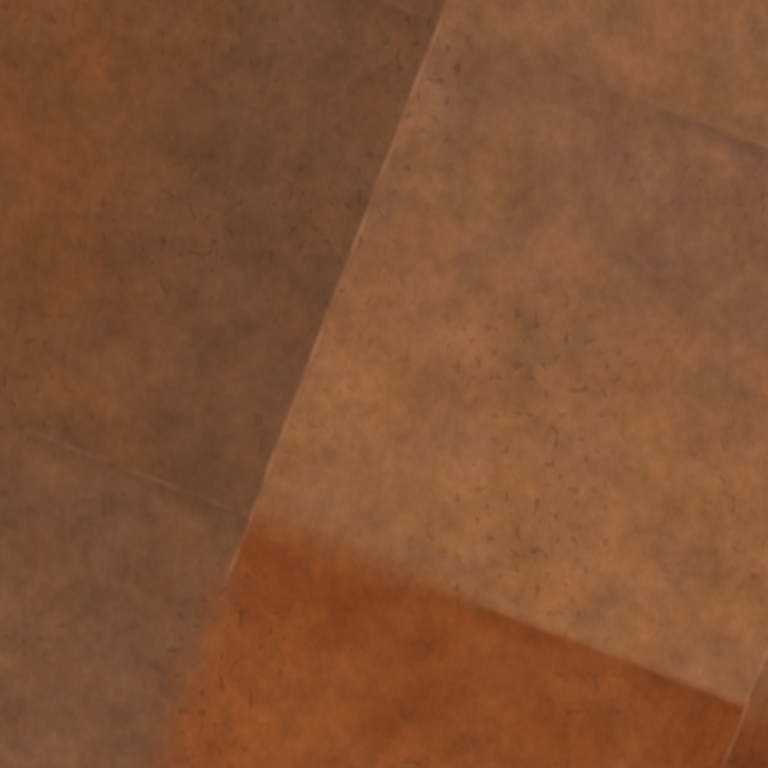
This texture is drawn by a WebGL 1 fragment shader. Its source:

```glsl
precision highp float;
// Worn terracotta floor: large tilted square tiles with thin, faded joints.
uniform vec2 u_resolution;

// Layout, in units of the canvas
const float TILE_SIZE = 0.69;
const float TILT = 0.365;
const vec2 CORNER = vec2(0.327, 0.328);

// Joints, in units of a tile
const float JOINT_WIDTH = 0.0065;
const float SHARP_EDGE = 0.011;
const float WORN_EDGE = 0.065;
const float EDGE_WOBBLE = 0.005;

// Surface
const float STAIN = 0.65;
const float CLOUD = 0.13;
const float BLOTCH = 0.19;
const float GRAIN = 0.12;
const float PIT_DEPTH = 0.14;

const vec3 UMBER = vec3(0.430, 0.284, 0.192);
const vec3 RUSSET = vec3(0.468, 0.285, 0.170);
const vec3 ROSE = vec3(0.505, 0.338, 0.240);
const vec3 TAN = vec3(0.572, 0.376, 0.238);
const vec3 RUST = vec3(0.545, 0.300, 0.157);
const vec3 DEEP_RUST = vec3(0.490, 0.248, 0.115);
const vec3 JOINT = vec3(0.660, 0.460, 0.360);

vec2 gradientAt(vec2 cell) {
  float h = fract(sin(dot(cell, vec2(127.1, 311.7))) * 43758.5);
  return vec2(cos(6.2832 * h), sin(6.2832 * h));
}

float gradientNoise(vec2 p) {
  vec2 i = floor(p);
  vec2 f = p - i;
  vec2 u = f * f * f * (f * (f * 6.0 - 15.0) + 10.0);
  vec2 e = vec2(1.0, 0.0);
  float low = mix(dot(gradientAt(i), f), dot(gradientAt(i + e), f - e), u.x);
  float high = mix(dot(gradientAt(i + e.yx), f - e.yx),
                   dot(gradientAt(i + 1.0), f - 1.0), u.x);
  return mix(low, high, u.y);
}

float fbm(vec2 p) {
  float sum = 0.0;
  float amplitude = 0.5;
  for (int i = 0; i < 4; i++) {
    sum += amplitude * gradientNoise(p);
    p = mat2(1.6, 1.2, -1.2, 1.6) * p + 7.3;
    amplitude *= 0.6;
  }
  return sum;
}

// Clay colour of one tile at p; stain shifts its internal gradients.
vec3 tileColor(vec2 id, vec2 p, float stain) {
  float upper = step(-0.5, id.y);
  float right = step(-0.5, id.x);
  float low = 1.0 - smoothstep(-0.85, -0.1, p.y + stain);
  float outer = 1.0 - smoothstep(-0.75, -0.2, p.x + stain);
  vec3 dark = mix(mix(UMBER, ROSE, 0.25 + 0.6 * low),
                  mix(UMBER, RUSSET, outer), upper);
  vec3 pale = mix(TAN, ROSE, smoothstep(0.25, 1.0, p.y + stain));
  pale = mix(pale, TAN, step(0.5, id.y) * 0.5);
  vec3 red = mix(RUST, DEEP_RUST, smoothstep(-0.3, 0.0, p.y + stain) * 0.7);
  vec3 color = mix(dark, mix(red, pale, upper), right);
  return color * (1.0 - 0.1 * step(0.5, id.x));
}

void main() {
  vec2 uv = gl_FragCoord.xy / u_resolution;
  float pixel = 1.0 / (min(u_resolution.x, u_resolution.y) * TILE_SIZE);

  // Tilted tile coordinates with slightly uneven edges
  float c = cos(TILT);
  float s = sin(TILT);
  vec2 d = uv - CORNER;
  vec2 p = vec2(c * d.x - s * d.y, s * d.x + c * d.y) / TILE_SIZE;
  vec2 wobble = vec2(gradientNoise(p * 11.0), gradientNoise(p * 11.0 + 31.0));
  vec2 q = p + EDGE_WOBBLE * wobble;

  // Wear: columns fade in the lower row, rows at the left end of each tile
  float patchy = 0.35 * gradientNoise(p * 6.0 + 5.0);
  float shift = 0.28 * step(0.0, p.x);
  vec2 wear = vec2(
    1.0 - smoothstep(-0.18, 0.0, p.y + 0.3 * patchy),
    1.0 - smoothstep(0.42, 0.82, fract(p.x) + shift + 0.4 * patchy));

  // Blend the four tiles around the nearest corner
  float stain = STAIN * fbm(uv * 4.0 + 3.0);
  vec2 corner = floor(q + 0.5);
  vec2 f = q - corner;
  vec2 edge = mix(vec2(SHARP_EDGE), vec2(WORN_EDGE), wear) + pixel;
  vec2 w = smoothstep(-edge, edge, f);
  vec3 color = mix(
    mix(tileColor(corner - 1.0, p, stain),
        tileColor(corner + vec2(0.0, -1.0), p, stain), w.x),
    mix(tileColor(corner + vec2(-1.0, 0.0), p, stain),
        tileColor(corner, p, stain), w.x), w.y);

  // Clouds, smaller blotches that shift from ochre to rose, and fine grain
  float cloud = fbm(uv * 7.0 + 11.0);
  float blotch = fbm(uv * 17.0 + 23.0);
  float grain = fbm(uv * vec2(66.0, 52.0));
  color *= 1.0 + CLOUD * cloud + BLOTCH * blotch + GRAIN * grain;
  color *= 1.0 + vec3(0.04, 0.0, -0.12) * fbm(uv * 11.0 + 37.0);

  // Small dark pits in loose clusters
  float cluster = smoothstep(-0.2, 0.35, gradientNoise(uv * 5.0 + 17.0));
  float speck = gradientNoise(uv * vec2(78.0, 62.0) + 9.0);
  color *= 1.0 - PIT_DEPTH * cluster * smoothstep(0.2, 0.6, speck);

  // Soft shadow under the row joints, then the broken pale line
  float shade = smoothstep(-0.05, -0.01, f.y) * (1.0 - smoothstep(-0.01, 0.01, f.y));
  color *= 1.0 - 0.06 * shade * (1.0 - wear.y);
  vec2 line = 1.0 - smoothstep(vec2(0.0), vec2(JOINT_WIDTH + pixel), abs(f));
  line *= vec2(0.55, 0.2) * (1.0 - 0.9 * wear);
  float broken = 0.25 + 0.75 * smoothstep(-0.25, 0.3, gradientNoise(p * 13.0));
  gl_FragColor = vec4(mix(color, JOINT, max(line.x, line.y) * broken), 1.0);
}
```
